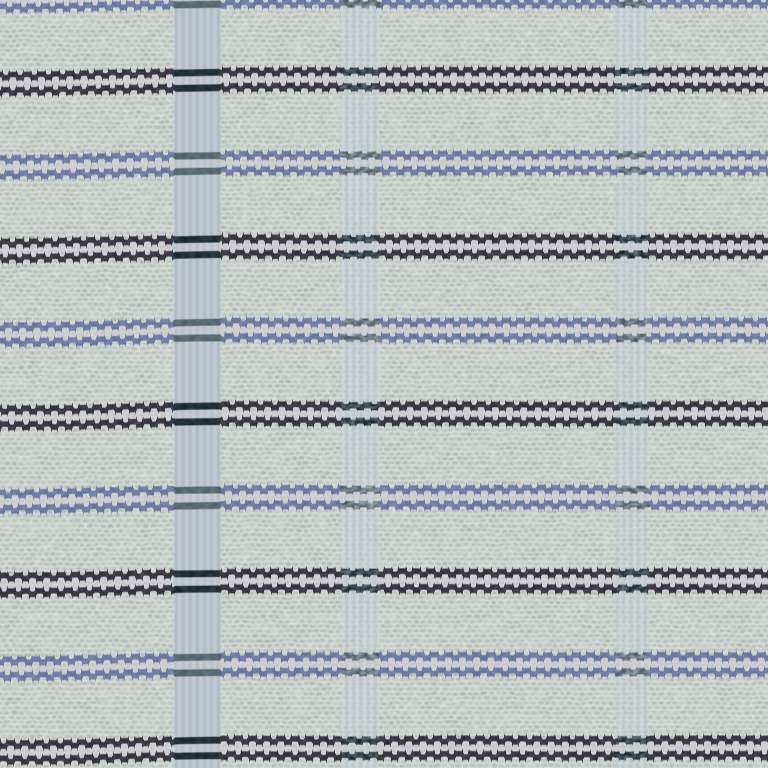
Reproduce this texture procedurally as a Shadertoy shader.

```glsl
const float TAU = 6.28319;

// Horizontal stripe pairs, dark and blue in turn
const float PAIR_PITCH = 0.1088;
const float FIRST_PAIR = 0.026;
const float LINE_OFFSET = 0.0101;   // from pair centre to each line
const float LINE_HALF = 0.0036;
const float TEETH = 54.0;
const float TOOTH_HEIGHT = 0.0022;
const float TOOTH_SHARPNESS = 2.5;
const float LEFT_SAG = 0.0055;

// Woven ground
const vec2 WEAVE = vec2(108.0, 160.0);
const float PIT_DEPTH = 0.85;
const float GRAIN = 0.045;

// Vertical bands: centre, half width, opacity
const vec3 BANDS[3] = vec3[3](
    vec3(0.257, 0.031, 1.0),
    vec3(0.469, 0.026, 0.62),
    vec3(0.823, 0.022, 0.55));
const float CORDS = 108.0;

const vec3 GROUND = vec3(0.825, 0.845, 0.825);
const vec3 PIT = vec3(0.70, 0.73, 0.715);
const vec3 PAIR_GAP = vec3(0.81, 0.805, 0.83);
const vec3 CORD_LIGHT = vec3(0.79, 0.82, 0.845);
const vec3 CORD_SHADE = vec3(0.70, 0.735, 0.775);
const vec3 DARK_YARN = vec3(0.20, 0.185, 0.235);
const vec3 BLUE_YARN = vec3(0.41, 0.47, 0.635);
const vec3 DARK_CROSSING = vec3(0.10, 0.16, 0.19);
const vec3 BLUE_CROSSING = vec3(0.32, 0.40, 0.44);

vec2 hashGradient(vec2 p) {
    vec3 q = fract(p.xyx * vec3(0.1031, 0.1030, 0.0973));
    q += dot(q, q.yzx + 33.33);
    float angle = TAU * fract((q.x + q.y) * q.z);
    return vec2(cos(angle), sin(angle));
}

float gradientNoise(vec2 p) {
    vec2 i = floor(p), f = fract(p);
    vec2 u = f * f * f * (f * (f * 6.0 - 15.0) + 10.0);
    vec2 e = vec2(1.0, 0.0);
    float a = dot(hashGradient(i), f);
    float b = dot(hashGradient(i + e), f - e);
    float c = dot(hashGradient(i + e.yx), f - e.yx);
    float d = dot(hashGradient(i + 1.0), f - 1.0);
    return mix(mix(a, b, u.x), mix(c, d, u.x), u.y);
}

// Staggered pits between the threads
vec3 weave(vec2 p) {
    vec2 q = p * WEAVE;
    q += 0.35 * vec2(gradientNoise(p * 55.0), gradientNoise(p * 47.0 + 19.0));
    q.x += 0.5 * mod(floor(q.y), 2.0);
    vec2 cell = fract(q) - 0.5;
    float pit = 1.0 - smoothstep(0.12, 0.55, length(cell * vec2(0.85, 1.0)));
    pit *= PIT_DEPTH * (0.8 + 0.7 * gradientNoise(floor(q) * 0.37));
    return mix(GROUND, PIT, pit) + GRAIN * gradientNoise(p * 130.0);
}

// Coverage of a toothed line; flatness straightens the teeth
float toothedLine(float x, float y, float phase, float flatness, float aa) {
    float angle = TAU * (x * TEETH + phase);
    float height = TOOTH_HEIGHT * (1.0 - flatness);
    float wave = tanh(TOOTH_SHARPNESS * (sin(angle) + 0.2));
    float slope = height * TOOTH_SHARPNESS * TAU * TEETH * cos(angle) * (1.0 - wave * wave);
    float dist = abs(y - height * wave) / sqrt(1.0 + slope * slope);
    float halfWidth = LINE_HALF * (1.0 + 0.25 * flatness);
    return 1.0 - smoothstep(halfWidth - aa, halfWidth + aa, dist);
}

void mainImage(out vec4 fragColor, in vec2 fragCoord) {
    vec2 p = fragCoord / iResolution.xy;
    float aa = max(1.0 / iResolution.y, 0.0012);
    vec3 color = weave(p);

    // Corded bands with frayed edges
    float band = 0.0, solid = 0.0;
    float fray = 0.004 * gradientNoise(vec2(p.x * 60.0, p.y * 45.0));
    for (int i = 0; i < 3; i++) {
        vec3 b = BANDS[i];
        float d = abs(p.x - b.x) + fray * (1.2 - b.z) * 2.0 - b.y;
        float cover = 1.0 - smoothstep(-0.003, 0.002, d);
        band = max(band, cover * b.z);
        solid = max(solid, cover * smoothstep(0.8, 1.0, b.z));
    }
    float cord = 0.5 + 0.5 * sin(TAU * p.x * CORDS);
    float wear = 1.0 + 0.5 * (1.0 - solid) * gradientNoise(p * vec2(70.0, 14.0));
    vec3 cordColor = mix(CORD_SHADE, CORD_LIGHT, cord * mix(1.0, 0.65, solid) + 0.3 * (1.0 - solid));
    color = mix(color, cordColor, clamp(band * wear, 0.0, 1.0));

    // Stripe pairs, sagging at the left
    float sag = LEFT_SAG * (1.0 - smoothstep(0.0, 0.32, p.x));
    float y = p.y + sag - FIRST_PAIR + 0.0012 * gradientNoise(p * vec2(6.0, 9.0));
    float index = floor(y / PAIR_PITCH + 0.5);
    float local = y - index * PAIR_PITCH;
    float isBlue = mod(index, 2.0);
    float gap = 1.0 - smoothstep(LINE_OFFSET - 0.003, LINE_OFFSET, abs(local));
    color = mix(color, PAIR_GAP, 0.6 * gap * (1.0 - 0.5 * band));

    // Yarn darkens to green where it crosses a band
    float crossing = smoothstep(0.1, 0.6, band);
    float fleck = gradientNoise(p * vec2(125.0, 190.0));
    vec3 yarn = mix(DARK_YARN, BLUE_YARN, isBlue);
    vec3 crossed = mix(DARK_CROSSING, BLUE_CROSSING, isBlue);
    yarn = mix(yarn, crossed + 0.35 * (1.0 - solid) * fleck, crossing);
    yarn += 0.08 * gradientNoise(p * vec2(110.0, 150.0) + 7.0);
    for (int k = 0; k < 2; k++) {
        float side = float(k) * 2.0 - 1.0;
        float phase = 0.5 * float(k) + 0.23 * index;
        float line = toothedLine(p.x, local - side * LINE_OFFSET, phase, max(solid, 0.4 * crossing), aa);
        color = mix(color, yarn, line * (0.95 - 0.15 * crossing * (1.0 - solid)));
    }
    fragColor = vec4(clamp(color, 0.0, 1.0), 1.0);
}
```
